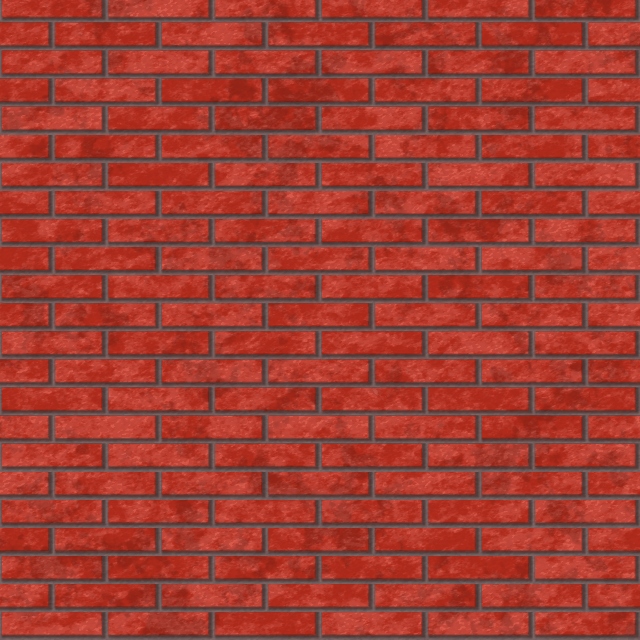
Write a three.js fragment shader that draws this texture.

```glsl
// Wall of mottled red bricks in running bond with shaded grey mortar.
varying vec2 vUv;

vec3 hash3(vec2 p) {
  vec3 q = fract(vec3(p.xyx) * vec3(0.1031, 0.1030, 0.0973));
  q += dot(q, q.yxz + 33.33);
  return fract((q.xxy + q.yzz) * q.zyx);
}

// Smooth cellular noise: random cell values blended by distance.
float cellNoise(vec2 p) {
  vec2 cell = floor(p);
  float total = 0.0;
  float weights = 0.0;
  for (int y = -1; y <= 1; y++) {
    for (int x = -1; x <= 1; x++) {
      vec2 neighbour = cell + vec2(float(x), float(y));
      vec3 rnd = hash3(neighbour + 200.0);
      vec2 away = neighbour + rnd.xy - p;
      float weight = exp(-6.0 * dot(away, away));
      total += weight * rnd.z;
      weights += weight;
    }
  }
  return total / weights;
}

// Octaves of cellular noise, turned a little at each step.
float mottle(vec2 p) {
  float sum = 0.0;
  float amplitude = 0.36;
  for (int i = 0; i < 4; i++) {
    sum += amplitude * cellNoise(p);
    p = mat2(0.96, -0.28, 0.28, 0.96) * p * 2.15 + 17.3;
    amplitude *= 0.78;
  }
  return sum / 1.03;
}

float boxDistance(vec2 p, vec2 halfSize) {
  vec2 d = abs(p) - halfSize;
  return length(max(d, 0.0)) + min(max(d.x, d.y), 0.0);
}

void main() {
  // Staggered grid: 6 bricks across, 22.79 courses down.
  vec2 cellSize = 1.0 / vec2(6.0, 22.79);
  vec2 grid = vUv / cellSize;
  float course = floor(grid.y);
  grid.x -= 0.5 * mod(course, 2.0);
  vec2 brickId = floor(grid);
  vec2 local = fract(grid) * cellSize - vec2(0.0813, 0.0254);
  vec3 seed = hash3(brickId + 41.0);

  // Slanted surface grain, shifted for every brick.
  vec2 slanted = mat2(0.90, -0.42, 0.50, 1.10) * vUv;
  float grain = mottle(slanted * vec2(32.0, 44.0) + seed.xy * 60.0);
  float fine = cellNoise(slanted * vec2(210.0, 330.0));
  float grime = mottle(vUv * 13.0 + 5.0);

  // Brick outline and its shadow to the lower right.
  vec2 halfBrick = vec2(0.0786, 0.0181);
  float edge = boxDistance(local, halfBrick) + (fine - 0.5) * 0.0007;
  float brickMask = 1.0 - smoothstep(-0.0011, 0.0009, edge);
  float shadowEdge = boxDistance(local - vec2(0.0026, -0.0016), halfBrick);
  float shadow = 1.0 - smoothstep(-0.0005, 0.0052, shadowEdge);

  // Mortar
  vec3 mortar = mix(vec3(0.455, 0.375, 0.375), vec3(0.315, 0.235, 0.225), shadow);
  mortar *= 0.90 + 0.13 * fine + 0.14 * (grain - 0.2);

  // Brick face: deep to pale red, with small pale flecks and broad grime.
  float tone = smoothstep(0.27, 0.73, grain + (seed.z - 0.5) * 0.20);
  vec3 brick = mix(vec3(0.680, 0.165, 0.105), vec3(0.770, 0.280, 0.230), tone);
  brick += vec3(0.05, 0.06, 0.055) * smoothstep(0.62, 0.92, fine) * tone;
  brick *= 0.97 + 0.06 * fine;
  brick *= 1.0 - 0.14 * smoothstep(0.53, 0.70, grime);

  // Darker lower and right rims
  float rim = max(local.x - halfBrick.x, -local.y - halfBrick.y);
  brick *= 1.0 - 0.22 * smoothstep(-0.0030, 0.0, rim);

  gl_FragColor = vec4(mix(mortar, brick, brickMask), 1.0);
}
```
